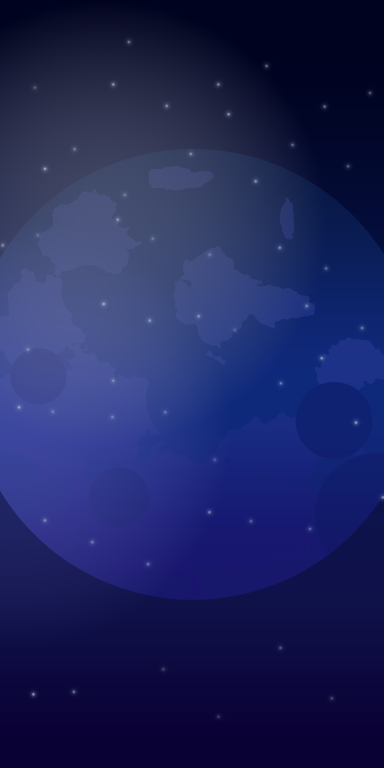
Reproduce this background procedurally as a WebGL 1 fragment shader.

```glsl
precision highp float;
// Night sky with a large blue moon, soft glows and scattered stars.
uniform vec2 u_resolution;

vec2 hash2(vec2 p) {
  vec2 q = vec2(dot(p, vec2(127.1, 311.7)), dot(p, vec2(269.5, 183.3)));
  return fract(sin(q) * 43758.5);
}

float gradientNoise(vec2 p) {
  vec2 i = floor(p), f = fract(p);
  vec2 u = f * f * (3.0 - 2.0 * f);
  vec2 e = vec2(0.0, 1.0);
  float a = dot(hash2(i) * 2.0 - 1.0, f);
  float b = dot(hash2(i + e.yx) * 2.0 - 1.0, f - e.yx);
  float c = dot(hash2(i + e.xy) * 2.0 - 1.0, f - e.xy);
  float d = dot(hash2(i + e.yy) * 2.0 - 1.0, f - e.yy);
  return mix(mix(a, b, u.x), mix(c, d, u.x), u.y);
}

float fbm(vec2 p) {
  float sum = 0.0, amp = 1.0;
  for (int i = 0; i < 4; i++) {
    sum += amp * gradientNoise(p);
    p = p * 2.03 + 7.1;
    amp *= 0.55;
  }
  return sum;
}

// Positive inside an ellipse, one at its centre
float blob(vec2 p, vec2 centre, vec2 radii) {
  return 1.0 - length((p - centre) / radii);
}

float disc(vec2 p, vec2 centre, float radius) {
  float aa = 0.75 / u_resolution.x;
  return 1.0 - smoothstep(-aa, aa, length(p - centre) - radius);
}

float glow(vec2 p, vec2 centre, float radius) {
  vec2 q = (p - centre) / radius;
  return max(0.0, 1.0 - dot(q, q));
}

vec3 skyColor(float y) {
  vec3 c = mix(vec3(0.035, 0.0, 0.2), vec3(0.06, 0.07, 0.29), smoothstep(0.0, 0.5, y));
  c = mix(c, vec3(0.025, 0.08, 0.3), smoothstep(0.4, 1.1, y));
  return mix(c, vec3(0.0, 0.01, 0.12), smoothstep(1.0, 1.95, y));
}

float craters(vec2 p) {
  float c = disc(p, vec2(0.1, 1.02), 0.073);
  c = max(c, disc(p, vec2(0.31, 0.705), 0.078));
  c = max(c, disc(p, vec2(0.87, 0.905), 0.1));
  return max(c, disc(p, vec2(0.98, 0.66), 0.16));
}

// Ragged highlands, thinned by two smooth basins
float highlands(vec2 p) {
  float h = blob(p, vec2(0.23, 1.39), vec2(0.13, 0.11));
  h = max(h, blob(p, vec2(0.1, 1.14), vec2(0.11, 0.17)));
  h = max(h, blob(p, vec2(0.56, 1.21), vec2(0.11, 0.14)));
  h = max(h, blob(p, vec2(0.17, 0.92), vec2(0.29, 0.17)));
  h = max(h, blob(p, vec2(0.48, 0.65), vec2(0.42, 0.18)));
  h = max(h, blob(p, vec2(0.74, 0.82), vec2(0.18, 0.1)));
  h = max(h, blob(p, vec2(0.72, 1.2), vec2(0.1, 0.05)));
  h = max(h, blob(p, vec2(0.92, 1.04), vec2(0.09, 0.08)));
  h = max(h, blob(p, vec2(0.75, 1.44), vec2(0.025, 0.06)));
  h = max(h, blob(p, vec2(0.47, 1.54), vec2(0.09, 0.035)));
  float mask = smoothstep(-0.03, 0.03, h - 0.12 + 0.75 * fbm(p * 11.0));
  float basins = max(disc(p, vec2(0.23, 1.24), 0.07), disc(p, vec2(0.5, 0.96), 0.12));
  return mask * (1.0 - basins);
}

vec3 moonColor(vec2 p) {
  vec3 c = mix(vec3(0.09, 0.09, 0.42), vec3(0.06, 0.16, 0.48), smoothstep(0.45, 0.95, p.y));
  c = mix(c, vec3(0.03, 0.09, 0.26), smoothstep(1.0, 1.6, p.y));
  float pit = craters(p);
  vec3 land = mix(vec3(0.12, 0.06, 0.46), vec3(0.28, 0.33, 0.72), smoothstep(0.6, 1.15, p.y));
  c = mix(c, land, 0.25 * highlands(p) * (1.0 - pit));
  return mix(c, vec3(0.05, 0.06, 0.34), 0.25 * pit);
}

// Scattered stars, sparse below the moon
float stars(vec2 p) {
  float light = 0.0;
  for (int i = 0; i < 52; i++) {
    float n = float(i) + 1.0;
    vec2 jitter = hash2(vec2(n, 4.0));
    float t = fract(n * 0.5698 + 0.08 * jitter.y);
    vec2 pos = vec2(fract(n * 0.7549 + 0.1 * jitter.x), 1.98 - 1.48 * t - 0.4 * pow(t, 10.0));
    float d = length(p - pos);
    float shine = 0.6 * exp(-d * d * 90000.0) + 0.25 * exp(-d * d * 14000.0);
    light += shine * (0.35 + 0.55 * jitter.x);
  }
  return min(light, 1.0);
}

void main() {
  // Canvas width is one unit
  vec2 p = gl_FragCoord.xy / u_resolution.x;
  float moon = disc(p, vec2(0.503, 1.025), 0.587);
  vec3 color = mix(skyColor(p.y), moonColor(p), moon);

  // Violet glow at the lower left, pale glow at the upper left
  float violet = glow(p, vec2(0.04, 0.87), 0.56);
  color = mix(color, vec3(0.43, 0.43, 0.78), violet * mix(0.22, 0.42, moon));
  color = mix(color, vec3(0.52, 0.53, 0.6), 0.48 * glow(p, vec2(0.27, 1.42), 0.58));

  color = mix(color, vec3(0.8, 0.86, 0.95), stars(p));
  gl_FragColor = vec4(color, 1.0);
}
```
